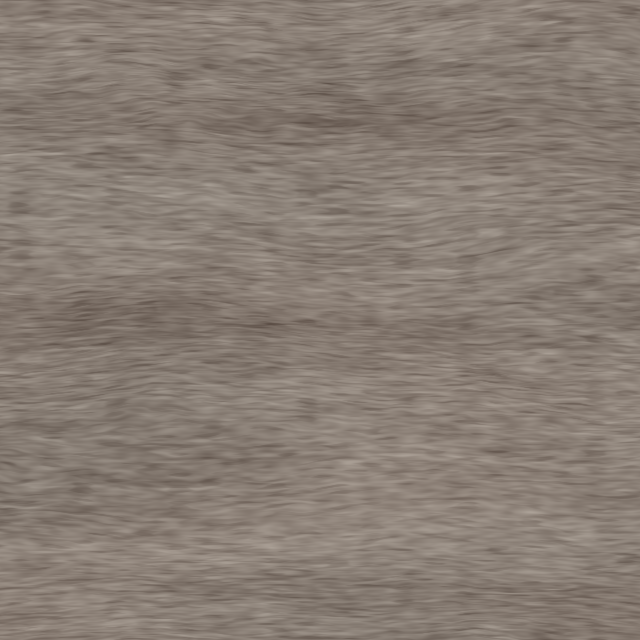
Reproduce this texture procedurally as a WebGL 1 fragment shader.

```glsl
precision highp float;
// Grey-brown oak board with fine horizontal grain, soft bands and wavy figure.

uniform vec2 u_resolution;

#define MID_COLOUR vec3(0.528, 0.484, 0.448)
#define TONE_STEP vec3(0.050, 0.052, 0.051)
#define WARMTH_SHIFT vec3(0.006, -0.003, -0.004)
#define BAND_SCALE vec2(0.9, 6.0)
#define FIGURE_SCALE vec2(10.0, 38.0)
#define FIBRE_SCALE vec2(6.0, 60.0)
#define PORE_SCALE vec2(20.0, 190.0)
#define LINE_SCALE vec2(7.0, 62.0)
#define FLECK_SCALE vec2(14.0, 130.0)
#define GRAIN_DRIFT 0.055
#define GRAIN_RIPPLE 0.010

const int FIBRE_LAYERS = 3;

// Random unit vector for a lattice point.
vec2 gradientAt(vec2 cell) {
  vec3 q = fract(vec3(cell.xyx) * vec3(0.1031, 0.1030, 0.0973));
  q += dot(q, q.yzx + 33.33);
  float angle = 6.28318 * fract((q.x + q.y) * q.z);
  return vec2(cos(angle), sin(angle));
}

// Gradient noise, roughly -0.7 to 0.7.
float gradientNoise(vec2 p) {
  vec2 cell = floor(p);
  vec2 f = p - cell;
  vec2 blend = f * f * f * (f * (f * 6.0 - 15.0) + 10.0);
  vec2 right = vec2(1.0, 0.0);
  vec2 up = vec2(0.0, 1.0);
  float a = dot(gradientAt(cell), f);
  float b = dot(gradientAt(cell + right), f - right);
  float c = dot(gradientAt(cell + up), f - up);
  float d = dot(gradientAt(cell + 1.0), f - 1.0);
  return mix(mix(a, b, blend.x), mix(c, d, blend.x), blend.y);
}

// Places where the grain swirls and looks mottled.
float figureMask(vec2 p) {
  return smoothstep(-0.05, 0.4, gradientNoise(p * vec2(2.2, 5.5) + 41.7));
}

// Bends the straight grain into slow drifts and small ripples.
vec2 bendGrain(vec2 p, float figure) {
  float drift = gradientNoise(p * vec2(1.7, 3.2) + 12.3);
  float ripple = gradientNoise(p * vec2(6.0, 15.0) + 27.1);
  float jitter = gradientNoise(p * vec2(24.0, 60.0) + 3.8);
  p.y += GRAIN_DRIFT * drift + GRAIN_RIPPLE * ripple * (0.5 + figure);
  p.y += 0.0025 * jitter * (0.6 + figure);
  return p;
}

// Stretched fibres, each layer finer and a little stronger than the last.
float fibres(vec2 p) {
  float sum = 0.0;
  float strength = 0.9;
  vec2 scale = FIBRE_SCALE;
  for (int i = 0; i < FIBRE_LAYERS; i++) {
    sum += strength * gradientNoise(p * scale + 19.4 * float(i + 1));
    scale *= vec2(2.3, 1.9);
    strength *= 1.3;
  }
  return sum;
}

// Thin continuous lines along the zero crossings of stretched noise.
float grainLines(vec2 p) {
  float crossing = abs(gradientNoise(p * LINE_SCALE + 46.1));
  float presence = smoothstep(-0.1, 0.3, gradientNoise(p * vec2(5.0, 24.0) + 9.7));
  return presence * (1.0 - smoothstep(0.02, 0.16, crossing));
}

void main() {
  vec2 board = gl_FragCoord.xy / u_resolution;
  float figure = figureMask(board);
  vec2 p = bendGrain(board, figure);

  // Broad light and dark bands
  float tone = 1.7 * gradientNoise(p * BAND_SCALE + 5.6);
  tone += 1.1 * gradientNoise(p * BAND_SCALE * 2.4 + 63.2);

  // Mottled figure and fibres
  tone += 1.1 * figure * gradientNoise(p * FIGURE_SCALE + 88.5);
  tone += 1.1 * fibres(p);

  // Dark pores and grain lines, pale flecks
  float pore = smoothstep(0.1, 0.35, gradientNoise(p * PORE_SCALE + 31.9));
  float fleck = smoothstep(0.18, 0.42, gradientNoise(p * FLECK_SCALE + 74.8));
  tone += 0.3 - 1.0 * pore - 0.9 * grainLines(p) + 0.75 * fleck;

  // Slow change between pinkish and greenish grey
  float warmth = gradientNoise(p * vec2(1.6, 6.0) + 52.4);
  vec3 colour = MID_COLOUR + TONE_STEP * tone + WARMTH_SHIFT * warmth;
  gl_FragColor = vec4(colour, 1.0);
}
```
